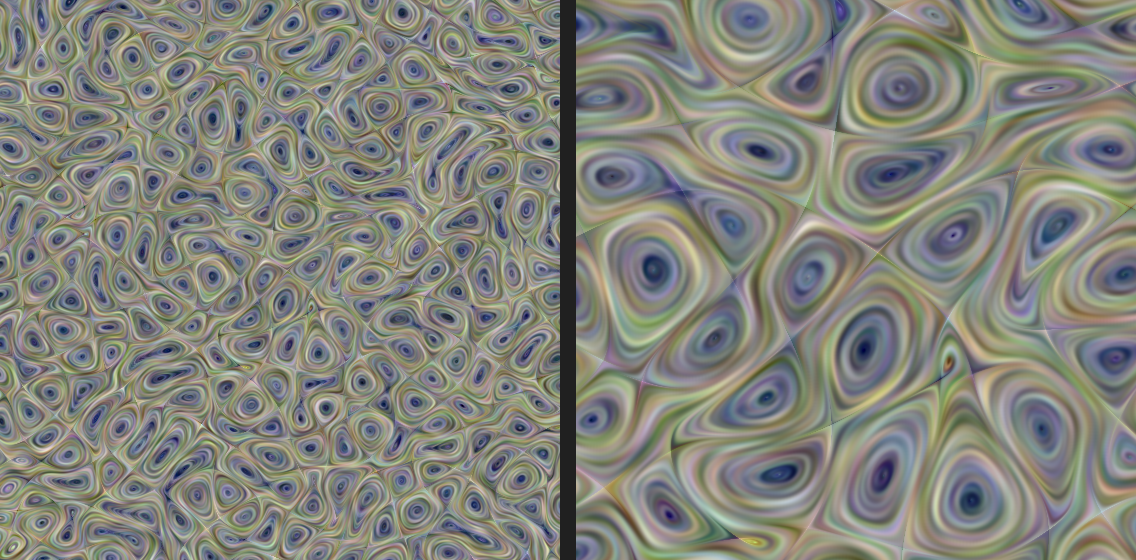
Left: the whole. Right: its middle third, enlarged.
Give the GLSL for this pattern, as a Shadertoy shader.

```glsl
const int   WAVES = 15;            // plane waves in the height field
const float WAVELENGTH = 0.088;    // size of the swirls
const float WAVE_SPREAD = 0.5;     // variation of the wavelengths
const int   STEPS = 12;            // samples along each half streamline
const float STEP_LENGTH = 0.0021;
const float GRAIN = 0.0034;        // width of a strand
const float LIGHT_GAIN = 1.1;
const float WARM_GAIN = 0.72;
const float TINT_GAIN = 0.42;
const float CORE_CALM = 0.4;       // how much the strands fade in the cores
const float RING_COUNT = 9.0;
const float RING_GAIN = 0.018;

const vec3 CORE_BLUE = vec3(0.20, 0.24, 0.39);
const vec3 SLATE     = vec3(0.46, 0.47, 0.52);
const vec3 CREAM     = vec3(0.565, 0.56, 0.485);
const vec3 WARM_AXIS = vec3(0.35, 0.20, -0.90);
const vec3 TINT_AXIS = vec3(0.90, -0.70, 0.30);

const float TAU = 6.2831853;

vec3 waves[WAVES];                 // xy: wave vector, z: phase

float hash(float n) {
    return fract(sin(n * 12.9898) * 43758.5453);
}

vec3 hash3(vec2 p) {
    vec3 q = vec3(dot(p, vec2(127.1, 311.7)),
                  dot(p, vec2(269.5, 183.3)),
                  dot(p, vec2(419.2, 371.9)));
    return fract(sin(q) * 43758.5453);
}

// Three independent channels of smooth value noise
vec3 grainNoise(vec2 p) {
    vec2 cell = floor(p), f = fract(p);
    f = f * f * (3.0 - 2.0 * f);
    return mix(mix(hash3(cell), hash3(cell + vec2(1, 0)), f.x),
               mix(hash3(cell + vec2(0, 1)), hash3(cell + vec2(1, 1)), f.x), f.y);
}

void initWaves() {
    for (int i = 0; i < WAVES; i++) {
        float n = float(i) + 1.0;
        float angle = (n + 0.4 * hash(n)) * 0.5 * TAU / float(WAVES);
        float k = TAU / WAVELENGTH * (1.0 + WAVE_SPREAD * (hash(n + 31.0) - 0.5));
        waves[i] = vec3(k * cos(angle), k * sin(angle), TAU * hash(n + 67.0));
    }
}

// Height with unit variance in x, its gradient in yz
vec3 heightField(vec2 p) {
    vec3 sum = vec3(0.0);
    for (int i = 0; i < WAVES; i++) {
        float phase = dot(waves[i].xy, p) + waves[i].z;
        sum += vec3(cos(phase), -waves[i].xy * sin(phase));
    }
    return sum * sqrt(2.0 / float(WAVES));
}

// Direction along the contours, slowing near flat spots
vec2 flow(vec2 gradient) {
    return vec2(-gradient.y, gradient.x) / (length(gradient) + 6.0);
}

// Noise averaged along the streamline through p, centred on zero
vec3 strands(vec2 p, vec2 startFlow) {
    vec3 sum = grainNoise(p / GRAIN);
    float total = 1.0;
    for (int side = -1; side <= 1; side += 2) {
        vec2 q = p, direction = startFlow;
        for (int i = 1; i <= STEPS; i++) {
            q += float(side) * STEP_LENGTH * direction;
            float weight = 1.0 - smoothstep(0.2, 1.1, float(i) / float(STEPS));
            sum += weight * grainNoise(q / GRAIN);
            total += weight;
            direction = flow(heightField(q).yz);
        }
    }
    return sum / total - 0.5;
}

// One on the extremes of the field, whatever their height, zero on its slopes
float coreMask(vec3 field) {
    float height2 = field.x * field.x;
    vec2 slope = field.yz * WAVELENGTH / TAU;
    float nearness = height2 / (height2 + dot(slope, slope) + 0.001);
    return nearness * nearness * smoothstep(0.2, 1.1, abs(field.x));
}

void mainImage(out vec4 fragColor, in vec2 fragCoord) {
    vec2 p = fragCoord / iResolution.y;
    initWaves();
    vec3 field = heightField(p);
    float core = coreMask(field);
    vec3 strand = strands(p, flow(field.yz)) * (1.0 - CORE_CALM * core);

    // Pale ribbons follow the slopes, blue cores sit on the extremes
    float ribbon = 1.0 - core + 0.7 * strand.x;
    vec3 color = mix(CORE_BLUE, SLATE, smoothstep(-0.05, 0.3, ribbon));
    color = mix(color, CREAM, smoothstep(0.3, 1.0, ribbon));

    // Strand light, hue shifts and faint parallel rings
    color += LIGHT_GAIN * strand.x;
    color += WARM_GAIN * WARM_AXIS * strand.y;
    color += TINT_GAIN * TINT_AXIS * strand.z;
    color += RING_GAIN * cos(RING_COUNT * field.x);

    fragColor = vec4(clamp(color, 0.0, 1.0), 1.0);
}
```
